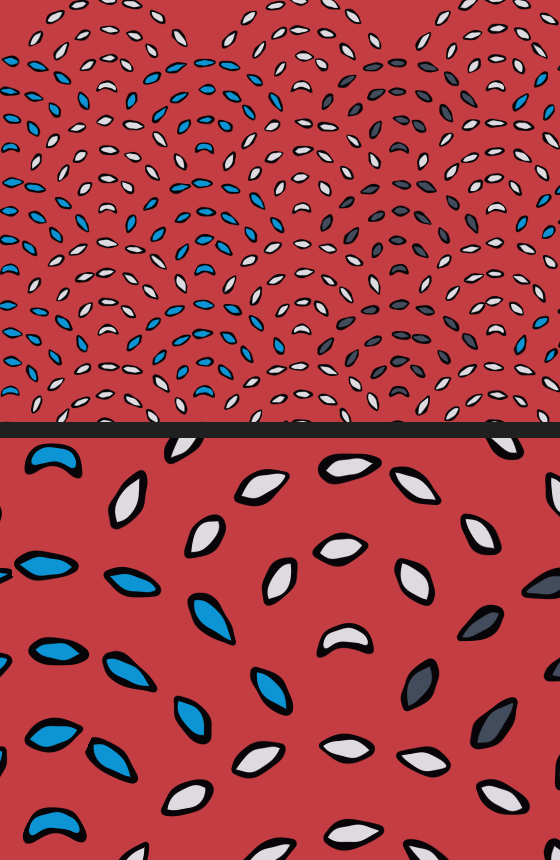
Top: the whole. Bottom: its middle third, enlarged.
This pattern is drawn by a Shadertoy shader. Its source:

```glsl
// Staggered fans of hand-inked dashes in white, blue and slate on red.

// Lengths are in column spacings.
const float COLUMNS = 5.76;                  // columns across the canvas
const float ROW_PITCH = 1.253;
const vec2  FIRST_FAN = vec2(0.105, 0.32);   // lowest fan of column zero
const float STAGGER = -0.62;                 // shift of the odd columns
const float TOP_TINTED_ROW = 2.0;            // tinted columns stop here
const float RING_GAP = 0.293;
const int   RINGS = 3;
const vec2  DASH = vec2(0.084, 0.029);       // half length, half thickness
const vec2  BEAN = vec2(0.060, 0.023);       // half length, radius
const float BEAN_BEND = 5.0;
const float INK_WIDTH = 0.021;
const float WOBBLE = 0.0035;

const vec3 RED   = vec3(0.77, 0.24, 0.26);
const vec3 INK   = vec3(0.03, 0.02, 0.03);
const vec3 WHITE = vec3(0.87, 0.86, 0.88);
const vec3 BLUE  = vec3(0.05, 0.58, 0.83);
const vec3 SLATE = vec3(0.26, 0.30, 0.36);

// Four random values from -1 to 1
vec4 hash4(vec4 id) {
    vec4 h = fract(id * vec4(0.1031, 0.1030, 0.0973, 0.1099) + 0.37);
    h += dot(h, h.wzxy + 33.33);
    return 2.0 * fract((h.xxyz + h.yzzw) * h.zywx) - 1.0;
}

// Pointed lens lying along x
float sdLens(vec2 p, vec2 size) {
    p = abs(p).yx;
    float d = 0.5 * (size.x * size.x - size.y * size.y) / size.y;
    bool tip = size.x * p.x < d * (p.y - size.x);
    vec3 h = tip ? vec3(0.0, size.x, 0.0) : vec3(-d, 0.0, d + size.y);
    return length(p - h.xy) - h.z;
}

// Capsule with drooping ends
float sdBean(vec2 p, vec2 size) {
    p.y += BEAN_BEND * p.x * p.x - 0.01;
    p.x -= clamp(p.x, -size.x, size.x);
    return length(p) - size.y;
}

vec2 rotate(vec2 p, float a) {
    float c = cos(a), s = sin(a);
    return vec2(c * p.x - s * p.y, s * p.x + c * p.y);
}

// Signed distance to the fill of the nearest dash on one ring
float ringDash(vec2 p, float ring, vec2 fan, out vec4 rnd) {
    if (ring < 0.5) {
        rnd = hash4(vec4(fan, 0.0, 0.0));
        return sdBean(rotate(p, 0.1 * rnd.x), BEAN * (1.0 + 0.12 * rnd.yz));
    }
    float stepAngle = (0.74 + 0.085 * ring) / ring;
    float i = clamp(round(atan(p.x, p.y) / stepAngle), -ring, ring);
    rnd = hash4(vec4(fan, ring, i));
    float angle = (i + 0.11 * rnd.x) * stepAngle;

    // Turn the dash to lie along x, then vary tilt, taper and size
    vec2 q = rotate(p, angle) - vec2(0.0, RING_GAP * ring + 0.015 * rnd.y);
    q = rotate(q, 0.2 * rnd.z);
    q.y *= 1.0 + 0.25 * rnd.w * clamp(q.x / DASH.x, -1.0, 1.0);
    vec2 size = DASH * (1.0 + vec2(0.14, 0.18) * rnd.wy);
    size.x *= 0.85 + 0.05 * ring;
    return sdLens(q, size);
}

vec3 fanColor(float column) {
    if (mod(column, 2.0) > 0.5) return WHITE;
    return mod(column, 6.0) > 3.5 ? SLATE : BLUE;
}

void mainImage(out vec4 fragColor, in vec2 fragCoord) {
    float pixel = COLUMNS / iResolution.x;
    vec2 p = fragCoord * pixel - FIRST_FAN;
    vec3 color = RED;

    // Fans of the two nearest columns reach this point
    for (int side = 0; side < 2; side++) {
        float column = floor(p.x) + float(side);
        float odd = mod(column, 2.0);
        float y = p.y - STAGGER * odd;
        float row = floor((y + 0.2) / ROW_PITCH);
        if (odd < 0.5 && row > TOP_TINTED_ROW) continue;
        vec2 local = vec2(p.x - column, y - row * ROW_PITCH);

        for (int ring = 0; ring <= RINGS; ring++) {
            vec4 rnd;
            float d = ringDash(local, float(ring), vec2(column, row), rnd);

            // Layered sines make the pen line uneven
            vec2 wave = sin(local.yx * 41.0 + rnd.xy * 6.0)
                      + 0.6 * sin(local * 73.0 + rnd.zw * 6.0);
            float fill = d + WOBBLE * wave.x;
            float outline = d - INK_WIDTH + WOBBLE * wave.y;
            float soft = 0.75 * pixel;
            color = mix(color, INK, 1.0 - smoothstep(-soft, soft, outline));
            color = mix(color, fanColor(column), 1.0 - smoothstep(-soft, soft, fill));
        }
    }
    fragColor = vec4(color, 1.0);
}
```
